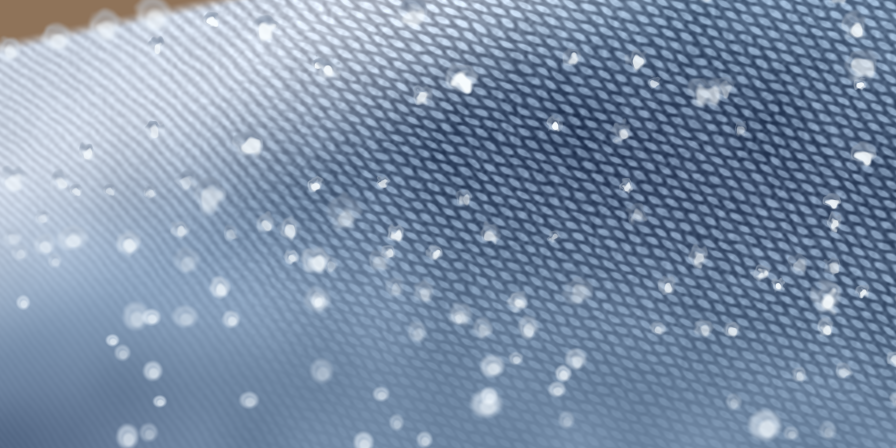
Write a Shadertoy shader that draws this texture.

```glsl
// Draws a soft-focus fold of woven blue-grey cloth scattered with water drops.
#define ROW_PITCH 0.0235
#define STITCH_PITCH 0.033
#define WEAVE_DEPTH 0.30
#define GRAIN 0.45
#define DROP_GLOW 1.0
#define BIG_GRID 0.125
#define SMALL_GRID 0.076
#define DARK_CLOTH vec3(0.325, 0.40, 0.515)
#define MID_CLOTH vec3(0.45, 0.545, 0.655)
#define LIGHT_CLOTH vec3(0.81, 0.845, 0.90)
#define BACKDROP vec3(0.56, 0.45, 0.35)

const vec3 WATER_LIGHT = vec3(0.90, 0.94, 0.98);
const float TAU = 6.2831853;

// Sine-free hash giving three values in 0..1
vec3 hash3(vec2 cell) {
    vec3 h = fract(cell.xyx * vec3(0.1031, 0.1030, 0.0973));
    h += dot(h, h.yxz + 33.33);
    return fract((h.xxy + h.yzz) * h.zyx);
}

float valueNoise(vec2 p) {
    vec2 i = floor(p), f = fract(p);
    f = f * f * (3.0 - 2.0 * f);
    float low = mix(hash3(i).x, hash3(i + vec2(1, 0)).x, f.x);
    float high = mix(hash3(i + vec2(0, 1)).x, hash3(i + vec2(1, 1)).x, f.x);
    return mix(low, high, f.y);
}

float glow(vec2 p, vec2 center, vec2 size) {
    vec2 d = (p - center) / size;
    return exp(-dot(d, d));
}

// 1 where the cloth is in focus, 0 in the blurred foreground
float focusAt(vec2 p) {
    return smoothstep(-0.36, 0.22, p.y - 0.62 + 0.2 * p.x);
}

// Broad light over the fold, without thread detail
vec3 clothShade(vec2 p) {
    float fold = p.y - 0.45 - 0.5 * p.x;
    float lit = smoothstep(-0.28, 0.18, fold);
    float shadow = glow(p, vec2(1.45, 0.64 - 0.12 * (p.x - 1.45)), vec2(0.85, 0.30));
    shadow += 0.75 * glow(p, vec2(0.05, 0.0), vec2(0.42, 0.2));
    shadow -= 0.35 * glow(p, vec2(1.15, 1.05), vec2(0.5, 0.16));
    vec3 color = mix(MID_CLOTH, DARK_CLOTH, clamp(shadow, 0.0, 1.0));
    color = mix(color, LIGHT_CLOTH, lit * 0.95);
    color += 0.10 * glow(p, vec2(0.4, 0.37), vec2(0.5, 0.16));
    return color + 0.06 * (valueNoise(p * 7.0) - 0.5);
}

// Steep curved ribs, cut into short stitches by near-level rows
float weave(vec2 p) {
    float grain = valueNoise(p * 120.0) - 0.5;
    p += 0.006 * (vec2(valueNoise(p * 24.0), valueNoise(p * 24.0 + 41.0)) - 0.5);
    float bend = 0.9 * (p.y - 0.75) * exp(-1.6 * p.x);
    float rib = 0.5 + 0.5 * cos((p.x + 0.55 * p.y + bend) / STITCH_PITCH * TAU);
    float row = 0.5 + 0.5 * cos((p.y + 0.2 * p.x) / ROW_PITCH * TAU);
    float stitched = smoothstep(0.35, 1.0, p.x);
    float stitch = smoothstep(0.05, 0.75, sqrt(rib * row) * 0.7 + 0.3 * row * rib);
    return mix(rib - 0.5, stitch - 0.5, stitched) + GRAIN * grain;
}

// Blends one drop over the cloth; q is the offset in drop radii
vec3 addDrop(vec3 color, vec2 q, float focus, float strength, vec2 seed) {
    float wobble = (valueNoise(q * 1.8 + seed * 9.0) - 0.5) * 0.8 * focus;
    float d = length(q) + wobble;
    float softness = mix(0.34, 0.2, focus);
    float disc = 1.0 - smoothstep(1.0 - softness, 1.0 + softness, d);
    float rim = disc * smoothstep(0.4, 0.9, d);
    float shade = disc * smoothstep(-0.1, 0.7, q.y) * focus;
    float spark = 1.0 - smoothstep(0.35, 0.75, length(q - vec2(0.12, -0.25)) + wobble);
    color = mix(color, WATER_LIGHT, disc * strength * mix(0.6, 0.25, focus));
    color = mix(color, DARK_CLOTH * 0.9, shade * 0.5);
    color = mix(color, WATER_LIGHT, rim * strength * 0.25);
    return mix(color, vec3(0.97, 0.99, 1.0), spark * strength * mix(0.5, 1.0, focus));
}

// Drops gather low on the cloth and thin out on the dark shoulder
float dropDensity(vec2 p) {
    float lower = smoothstep(0.72, 0.42, p.y + 0.06 * p.x) * smoothstep(-0.1, 0.25, p.y);
    float leftBand = glow(p, vec2(0.25, 0.58), vec2(0.5, 0.22));
    float upperRight = glow(p, vec2(1.65, 0.88), vec2(0.5, 0.12));
    return 0.09 + 0.30 * lower + 0.20 * leftBand + 0.16 * upperRight;
}

vec3 scatterDrops(vec3 color, vec2 p, float grid, float salt) {
    vec2 home = floor(p / grid);
    for (int k = 0; k < 9; k++) {
        vec2 cell = home + vec2(k % 3, k / 3) - 1.0;
        vec3 place = hash3(cell + salt), look = hash3(cell + salt + 71.0);
        vec2 center = (cell + 0.15 + 0.7 * place.xy) * grid;
        if (place.z > dropDensity(center)) continue;
        float radius = grid * mix(0.17, 0.28, look.x);
        vec2 q = (p - center) / (radius * vec2(1.0, mix(0.85, 1.15, look.y)));
        color = addDrop(color, q, focusAt(center), DROP_GLOW * mix(0.4, 1.0, look.z), place.xy);
    }
    return color;
}

void mainImage(out vec4 fragColor, in vec2 fragCoord) {
    vec2 p = fragCoord / iResolution.y;
    float focus = focusAt(p);

    // Cloth and threads
    float depth = WEAVE_DEPTH * mix(0.13, 1.0, focus) * mix(0.35, 1.0, smoothstep(0.1, 1.0, p.x));
    vec3 color = clothShade(p) + depth * weave(p) * vec3(0.95, 1.0, 1.0);

    // Scattered water, then the warm backdrop beyond the upper edge
    color = scatterDrops(color, p, SMALL_GRID, 13.0);
    color = scatterDrops(color, p, BIG_GRID, 37.0);
    float beyond = smoothstep(-0.018, 0.018, p.y - 0.895 - 0.21 * p.x);
    color = mix(color, BACKDROP, beyond);

    // Beads along the edge
    for (float i = 0.0; i < 4.0; i++) {
        float x = 0.02 + 0.107 * i;
        vec2 bead = vec2(x, 0.885 + 0.24 * x);
        color = addDrop(color, (p - bead) / (0.026 + 0.004 * i), 0.35, 0.75, vec2(i, 3.0));
    }
    fragColor = vec4(clamp(color, 0.0, 1.0), 1.0);
}
```
